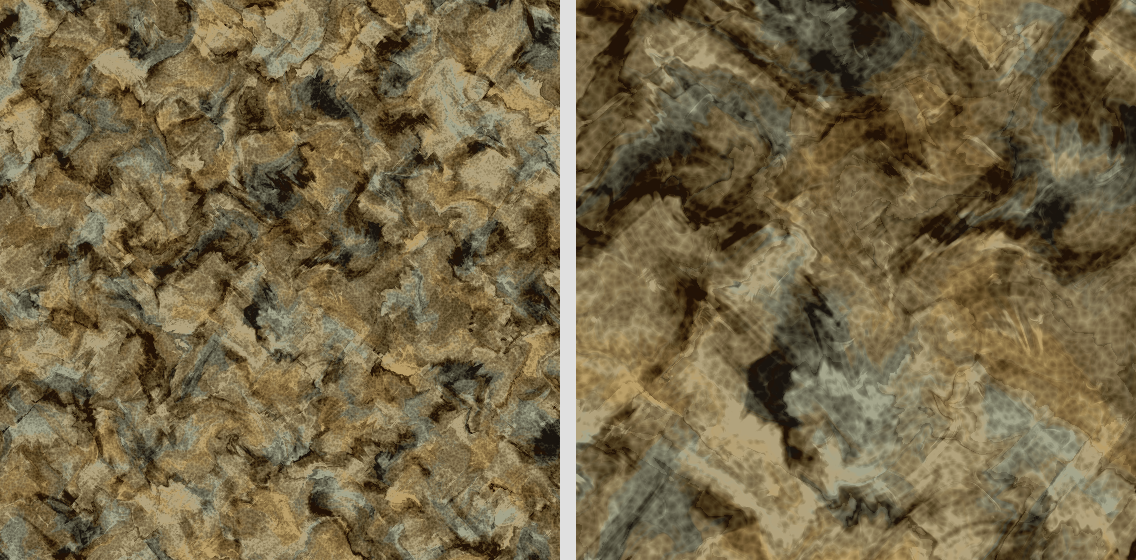
Left: the whole. Right: its middle third, enlarged.
Give the GLSL for this texture, as a three.js fragment shader.

```glsl
// Crumpled bed of overlapping tan flakes with dark curved crevices, pale fibres and fine grain.
varying vec2 vUv;

const vec3 PITCH = vec3(0.13, 0.07, 0.025);
const vec3 BARK  = vec3(0.26, 0.19, 0.08);
const vec3 UMBER = vec3(0.36, 0.30, 0.17);
const vec3 OLIVE = vec3(0.47, 0.40, 0.27);
const vec3 TAN   = vec3(0.57, 0.51, 0.36);
const vec3 STRAW = vec3(0.70, 0.64, 0.49);
const vec3 LICHEN_TINT = vec3(0.95, 1.03, 0.92);
const vec3 RUST_TINT   = vec3(1.05, 0.98, 0.84);

const int   FLAKE_LAYERS  = 5;
const float FLAKE_SCALE   = 7.0;
const float FLAKE_OPACITY = 0.68;
const float WARP_AMOUNT   = 0.05;
const float CREVICE_SCALE = 7.5;
const float CREVICE_DEPTH = 0.46;
const float MOTTLE        = 0.30;
const float GRAIN_SCALE   = 210.0;
const float GRAIN         = 0.34;

vec2 hash2(vec2 p) {
  vec2 q = vec2(dot(p, vec2(127.1, 311.7)), dot(p, vec2(269.5, 183.3)));
  return fract(sin(q) * 43758.5);
}

mat2 turn(float angle) {
  float c = cos(angle), s = sin(angle);
  return mat2(c, s, -s, c);
}

// Signed organic noise: turned sines that bend one another.
float layeredSines(vec2 p) {
  float sum = 0.0, amp = 0.5;
  mat2 spin = turn(0.9);
  for (int i = 0; i < 5; i++) {
    p += 0.7 * sin(p.yx * 1.3 + float(i) * 2.1);
    sum += amp * sin(p.x) * sin(p.y + 1.0);
    p = spin * p * 1.93 + 4.7;
    amp *= 0.58;
  }
  return sum;
}

// Cellular noise: xy = offset from the nearest seed, z = gap to the border, w = cell id.
vec4 cellular(vec2 p) {
  vec2 base = floor(p), nearest = vec2(0.0);
  float d1 = 9.0, d2 = 9.0, id = 0.0;
  for (int y = -1; y <= 1; y++) {
    for (int x = -1; x <= 1; x++) {
      vec2 cell = base + vec2(float(x), float(y));
      vec2 offset = p - cell - hash2(cell);
      float d = length(offset);
      if (d < d1) {
        d2 = d1;
        d1 = d;
        nearest = offset;
        id = hash2(cell + 41.0).x;
      } else {
        d2 = min(d2, d);
      }
    }
  }
  return vec4(nearest, d2 - d1, id);
}

// Tone from 0 to 1 along the six main colours.
vec3 palette(float tone) {
  float t = clamp(tone, 0.0, 1.0) * 5.0;
  vec3 color = mix(PITCH, BARK, clamp(t, 0.0, 1.0));
  color = mix(color, UMBER, clamp(t - 1.0, 0.0, 1.0));
  color = mix(color, OLIVE, clamp(t - 2.0, 0.0, 1.0));
  color = mix(color, TAN, clamp(t - 3.0, 0.0, 1.0));
  return mix(color, STRAW, clamp(t - 4.0, 0.0, 1.0));
}

void main() {
  vec2 p = vUv;
  vec2 warp = vec2(layeredSines(p * 19.0), layeredSines(p * 19.0 + 31.0));
  vec2 bent = p + WARP_AMOUNT * warp;
  float tone = 0.52 + 0.5 * layeredSines(p * 15.0 + 8.0);

  // Overlapping flakes, each with its own tone, slope and shaded rim
  for (int i = 0; i < FLAKE_LAYERS; i++) {
    float layer = float(i);
    vec2 stretch = vec2(1.0, 0.65) * (FLAKE_SCALE + 2.3 * layer);
    vec4 flake = cellular(turn(layer * 1.3 + 0.4) * bent * stretch + layer * 17.0);
    float present = step(0.48, flake.w);
    float cover = present * smoothstep(0.05, 0.15, flake.z);
    float rim = present * (1.0 - smoothstep(0.0, 0.13, flake.z));
    float slope = 0.25 * dot(flake.xy, vec2(-0.6, 0.8));
    float flakeTone = 0.46 + 0.62 * fract(flake.w * 57.0) + slope;
    tone = mix(tone - 0.16 * rim, flakeTone, cover * FLAKE_OPACITY);
  }

  // Dark curved crevices and blotches
  vec4 crevice = cellular(bent * CREVICE_SCALE + 5.0);
  float open = smoothstep(-0.2, 0.25, layeredSines(p * 17.0 + 60.0));
  tone -= CREVICE_DEPTH * open * (1.0 - smoothstep(0.05, 0.2, crevice.z));
  tone -= 0.42 * smoothstep(0.2, 0.6, layeredSines(p * 26.0 + 90.0));

  // Pale fibres and small bright chips
  vec4 fibre = cellular(turn(0.7) * bent * vec2(9.0, 5.0) + 23.0);
  float strand = 1.0 - smoothstep(0.01, 0.07, fibre.z);
  tone += 0.3 * strand * smoothstep(0.0, 0.35, layeredSines(p * 21.0 + 12.0));
  tone += 0.3 * smoothstep(0.5, 0.75, layeredSines(p * 95.0 + 3.0));

  // Mottle and grain
  tone += MOTTLE * layeredSines(bent * 80.0 + 47.0);
  tone += GRAIN * (length(cellular(p * GRAIN_SCALE).xy) - 0.42);

  // Grey-green and rusty patches
  vec3 color = palette(tone);
  float hue = layeredSines(bent * 27.0 + 70.0);
  float grey = dot(color, vec3(0.3, 0.59, 0.11));
  color = mix(color, grey * LICHEN_TINT, 0.6 * smoothstep(0.1, 0.45, hue));
  color *= mix(vec3(1.0), RUST_TINT, smoothstep(0.05, 0.5, -hue));
  gl_FragColor = vec4(color, 1.0);
}
```
